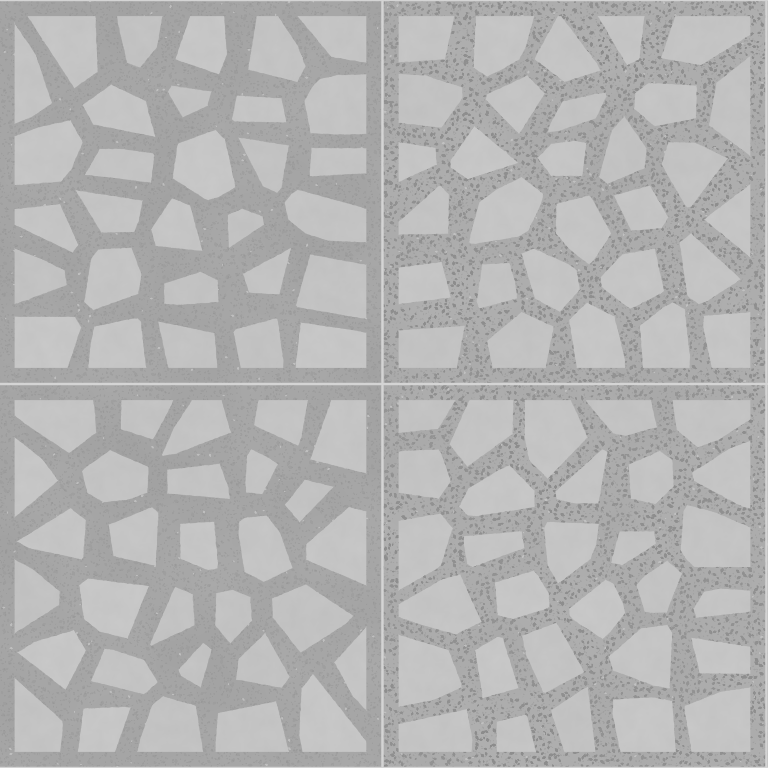
This texture is drawn by a WebGL 2 fragment shader. Its source:

```glsl
#version 300 es
precision highp float;

uniform vec2 u_resolution;
out vec4 fragColor;

const float TILES = 2.0;             // tiles across and down
const vec2 TILE_SHIFT = vec2(0.002, 0.0);
const float GROUT_WIDTH = 0.0032;    // in canvas units
const float FRAME = 0.042;           // plain border, in tile units
const vec2 CHIP_GRID = vec2(5.0, 6.0);
const float CHIP_JITTER = 0.64;
const float ROW_STAGGER = 0.17;
const float MIN_INSET = 0.017;       // half of the narrowest gap
const float INSET_RANGE = 0.021;
const float SMALL_CHIP_INSET = 0.015;
const float EDGE_TILT = 0.55;
const float GRAIN_COUNT = 135.0;     // aggregate cells across the canvas
const float FINE_GRAIN_COUNT = 235.0;

const vec3 CHIP_COLOR = vec3(0.768);
const vec3 BASE_SMOOTH = vec3(0.648);
const vec3 BASE_COARSE = vec3(0.675);
const vec3 GRAIN_DARK = vec3(0.535);
const vec3 FLECK_LIGHT = vec3(0.79);
const vec3 GROUT_COLOR = vec3(0.83);

vec2 hash2(vec2 p) {
    vec3 q = fract(p.xyx * vec3(0.1031, 0.1030, 0.0973));
    q += dot(q, q.yzx + 33.33);
    return fract((q.xx + q.yz) * q.zy);
}

// Layered, rotated sines in about -1..1
float clouds(vec2 p) {
    float sum = 0.0, amp = 0.5;
    for (int i = 0; i < 4; i++) {
        p = mat2(0.8, 0.6, -0.6, 0.8) * p * 1.7 + 2.3;
        sum += amp * sin(p.x + 1.3 * sin(p.y)) * cos(p.y + sin(0.7 * p.x));
        amp *= 0.65;
    }
    return sum;
}

// Cellular grains: stretched, rotated spots; coverage 0..1
float grains(vec2 p, float density, float maxRadius, float soft) {
    vec2 cell = floor(p);
    float cover = 0.0;
    for (int j = -1; j <= 1; j++)
    for (int i = -1; i <= 1; i++) {
        vec2 id = cell + vec2(i, j);
        vec2 h = hash2(id + 7.0), kind = hash2(id + 91.0);
        vec2 d = p - id - h;
        float a = 6.2832 * kind.y;
        d = mat2(cos(a), sin(a), -sin(a), cos(a)) * d;
        float dist = max(length(d * vec2(1.0, 1.5)), abs(d.x + d.y) * 1.1);
        float radius = maxRadius * (0.5 + 0.5 * h.x);
        float spot = 1.0 - smoothstep(-soft, soft, dist - radius);
        cover = max(cover, spot * step(kind.x, density));
    }
    return cover;
}

vec2 chipSite(vec2 id, vec2 tile) {
    vec2 jitter = (hash2(id + tile * 17.0 + 3.0) - 0.5) * CHIP_JITTER;
    float stagger = ROW_STAGGER * (2.0 * mod(id.y + tile.x, 2.0) - 1.0);
    return (id + 0.5 + jitter + vec2(stagger, 0.0)) / CHIP_GRID;
}

// Depth inside the chip that holds p (negative in the gaps); z is its tone
vec2 chipDepth(vec2 p, vec2 tile) {
    vec2 own = vec2(0.0), ownId = vec2(0.0);
    float nearest = 9.0;
    for (float y = 0.0; y < CHIP_GRID.y; y++)
    for (float x = 0.0; x < CHIP_GRID.x; x++) {
        vec2 site = chipSite(vec2(x, y), tile);
        float d = distance(p, site);
        if (d < nearest) { nearest = d; own = site; ownId = vec2(x, y); }
    }
    vec2 trait = hash2(ownId + tile * 29.0 + 50.0);
    float shrink = SMALL_CHIP_INSET * step(0.82, trait.x);
    float depth = 9.0;
    for (float y = 0.0; y < CHIP_GRID.y; y++)
    for (float x = 0.0; x < CHIP_GRID.x; x++) {
        vec2 id = vec2(x, y);
        if (id == ownId) continue;
        vec2 other = chipSite(id, tile);
        vec2 n = normalize(other - own), toMid = 0.5 * (own + other) - p;
        vec2 h = hash2(ownId * 7.0 + id * 13.0 + tile * 31.0);
        vec2 tilted = normalize(n + EDGE_TILT * (h.x - 0.5) * vec2(-n.y, n.x));
        float cut = dot(toMid, tilted) - MIN_INSET - INSET_RANGE * h.y;
        depth = min(depth, min(cut, dot(toMid, n) - MIN_INSET) - shrink);
    }
    return vec2(depth, trait.y);
}

void main() {
    vec2 uv = gl_FragCoord.xy / u_resolution;
    float px = 1.0 / min(u_resolution.x, u_resolution.y);
    vec2 grid = (uv + TILE_SHIFT) * TILES;
    vec2 tile = mod(floor(grid), TILES), t = fract(grid);
    float coarse = mix(0.3, 1.0, tile.x);

    // Ground with dark aggregate and pale flecks
    float cloud = clouds(uv * 9.0);
    vec3 color = mix(BASE_SMOOTH, BASE_COARSE, tile.x) + 0.016 * cloud;
    float dark = grains(uv * GRAIN_COUNT, 0.4 + 0.4 * tile.x, 0.46, GRAIN_COUNT * px * 0.6);
    float fine = grains(uv * FINE_GRAIN_COUNT + 40.0, 0.5, 0.42, FINE_GRAIN_COUNT * px * 0.6);
    float fleck = grains(uv * GRAIN_COUNT + 300.0, 0.035, 0.3, GRAIN_COUNT * px * 0.6);
    color = mix(color, GRAIN_DARK, dark * coarse * (0.75 + 0.2 * cloud));
    color = mix(color, GRAIN_DARK, fine * 0.3);
    color = mix(color, FLECK_LIGHT, fleck * 0.7);

    // Stone chips, clipped by the frame
    vec2 inner = (t - FRAME) / (1.0 - 2.0 * FRAME);
    vec2 chip = chipDepth(inner, tile);
    vec2 border = min(inner, 1.0 - inner);
    float wear = 0.0012 * clouds(uv * 160.0);
    float depth = min(chip.x + wear, min(border.x, border.y)) / TILES;
    vec3 stone = CHIP_COLOR + 0.018 * (chip.y - 0.5) + 0.01 * clouds(uv * 45.0);
    color = mix(color, stone, smoothstep(-0.7 * px, 0.7 * px, depth));

    // Grout joints
    vec2 edge = min(t, 1.0 - t) / TILES;
    float joint = min(edge.x, edge.y) - 0.5 * GROUT_WIDTH;
    color = mix(GROUT_COLOR, color, smoothstep(-0.7 * px, 0.7 * px, joint));
    fragColor = vec4(color, 1.0);
}
```
